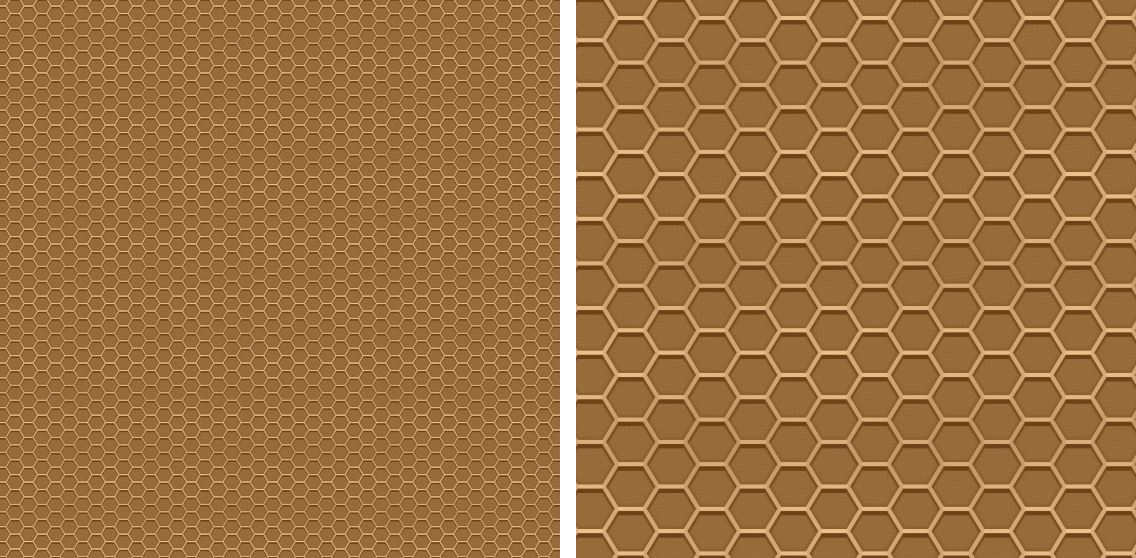
Left: the whole. Right: its middle third, enlarged.
Write a WebGL 2 fragment shader that draws this pattern.

```glsl
#version 300 es
precision highp float;
// Honeycomb of flat-topped brown cells with embossed cream edges.

uniform vec2 u_resolution;
out vec4 outColor;

const float SQRT3 = 1.7320508;
const float TAU = 6.2831853;

// Hexagon lattice with cells of height 1.
// Returns distance to the nearest edge, and 1 where that edge is horizontal.
vec2 hexEdge(vec2 p) {
    vec2 period = vec2(SQRT3, 1.0);
    vec2 a = mod(p - vec2(0.0, 0.5) + 0.5 * period, period) - 0.5 * period;
    vec2 b = mod(p - vec2(0.5 * SQRT3, 0.0) + 0.5 * period, period) - 0.5 * period;
    vec2 c = abs(dot(a, a) < dot(b, b) ? a : b);
    float slanted = c.x * 0.5 * SQRT3 + c.y * 0.5;
    return vec2(0.5 - max(c.y, slanted), smoothstep(-0.04, 0.04, c.y - slanted));
}

void main() {
    // Canvas units: width is 1, cells are slightly wider than regular
    vec2 uv = gl_FragCoord.xy / u_resolution.x;
    vec2 p = vec2((uv.x - 0.487) * 20.645 * SQRT3, (uv.y - 0.4544) * 37.647);
    float pixel = 37.647 / u_resolution.x;

    vec2 edge = hexEdge(p);
    vec2 above = hexEdge(p + vec2(0.0, 0.1));

    // Slow beat in edge strength along rows and columns
    float beat = 0.87 + 0.09 * cos(TAU * p.y / 4.0)
               + 0.04 * cos(TAU * p.x / (3.0 * SQRT3));

    // Cell face with a faint diagonal grain
    vec3 color = vec3(0.592, 0.42, 0.228);
    color += 0.008 * sin(p.x * 31.0 + p.y * 43.0) * sin(p.x * 37.0 - p.y * 29.0);

    // Soft groove around each cell, then the shadow under its upper edge
    float groove = 1.0 - smoothstep(0.06, 0.15, edge.x);
    color = mix(color, vec3(0.53, 0.35, 0.16), 0.6 * groove);
    float shadow = 1.0 - smoothstep(0.045 - 0.5 * pixel, 0.045 + 0.7 * pixel, above.x);
    color = mix(color, vec3(0.43, 0.25, 0.08), shadow * mix(0.5, 0.95, above.y));

    // Cream ridge, strongest on the horizontal edges
    float ridge = 1.0 - smoothstep(0.045 - 0.5 * pixel, 0.045 + 0.5 * pixel, edge.x);
    vec3 cream = mix(vec3(0.84, 0.67, 0.47), vec3(0.92, 0.76, 0.55), edge.y);
    color = mix(color, cream, ridge * beat);

    outColor = vec4(color, 1.0);
}
```
